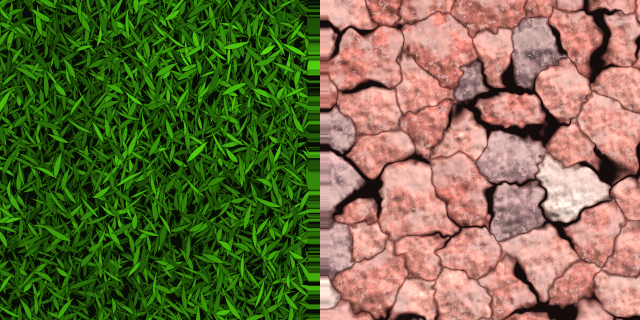
Reproduce this texture procedurally as a WebGL 2 fragment shader.

```glsl
#version 300 es
precision highp float;
// Two ground textures side by side: dense grass on the left, red gravel on the right.
// Grass stacks jittered grids of tapered blades; gravel is a weighted cell pattern
// with warped outlines, noise relief and dark gaps. Both smear toward the seam.

uniform vec2 u_resolution;
out vec4 outColor;

const float SEAM = 1.0;
const int GRASS_LAYERS = 9;

float hash(vec2 p) {
    return fract(sin(dot(p, vec2(127.1, 311.7))) * 43758.55);
}

vec2 hash2(vec2 p) {
    return vec2(hash(p), hash(p + 37.3));
}

float noise(vec2 p) {
    vec2 i = floor(p), f = fract(p);
    f = f * f * (3.0 - 2.0 * f);
    float low = mix(hash(i), hash(i + vec2(1, 0)), f.x);
    float high = mix(hash(i + vec2(0, 1)), hash(i + vec2(1, 1)), f.x);
    return mix(low, high, f.y);
}

float fbm(vec2 p) {
    float sum = 0.0, amp = 0.5;
    for (int i = 0; i < 4; i++) {
        sum += amp * noise(p);
        p = mat2(1.68, 1.26, -1.26, 1.68) * p + 11.7;
        amp *= 0.55;
    }
    return sum;
}

// Signed distance to a bent leaf centred at the origin
float bladeDistance(vec2 v, float angle, float halfLength, float width, float bend) {
    vec2 dir = vec2(cos(angle), sin(angle));
    float along = dot(v, dir);
    float t = along / halfLength;
    float across = dot(v, vec2(-dir.y, dir.x)) - bend * t * t;
    float taper = width * (1.0 - t * t) * (1.0 - 0.4 * t);
    return max(abs(across) - taper, abs(along) - halfLength);
}

vec3 grass(vec2 p, float pixel) {
    const vec3 soil = vec3(0.03, 0.05, 0.02);
    const vec3 deepGreen = vec3(0.11, 0.31, 0.025);
    const vec3 freshGreen = vec3(0.27, 0.68, 0.045);
    float clump = mix(0.85, 1.15, noise(p * 5.0 + 3.0));
    vec3 color = soil;
    for (int layer = 0; layer < GRASS_LAYERS; layer++) {
        float height = float(layer) / float(GRASS_LAYERS - 1);
        float scale = mix(25.0, 18.0, height);
        vec2 g = p * scale + float(layer) * vec2(5.37, 9.71);
        vec2 cell = floor(g);
        for (int k = 0; k < 9; k++) {
            vec2 id = cell + vec2(k % 3 - 1, k / 3 - 1);
            vec2 seed = id + float(layer) * 17.0;
            vec2 shape = hash2(seed + 5.1);
            vec2 tint = hash2(seed + 71.9);
            if (tint.x < 0.2) continue;
            float angle = 1.57 + (shape.x - 0.5) * 2.7;
            float d = bladeDistance(g - id - hash2(seed), angle,
                mix(0.45, 0.95, shape.y), mix(0.06, 0.15, tint.y), (tint.x - 0.6) * 0.3);
            float edge = 0.7 * pixel * scale;
            // Contact shadow, then the blade itself
            color *= mix(0.66, 1.0, smoothstep(0.0, 0.10, d));
            vec3 leaf = mix(deepGreen, freshGreen, fract(tint.x * 7.3));
            leaf *= mix(0.6, 1.12, height) * clump;
            color = mix(color, leaf, smoothstep(edge, -edge, d));
        }
    }
    return color;
}

vec3 stoneColor(float pick, float vary) {
    vec3 red = mix(vec3(0.80, 0.46, 0.41), vec3(0.92, 0.64, 0.58), vary);
    vec3 mauve = mix(vec3(0.56, 0.44, 0.44), vec3(0.74, 0.58, 0.58), vary);
    vec3 cream = vec3(0.95, 0.85, 0.80);
    return pick < 0.11 ? cream : (pick < 0.25 ? mauve : red);
}

vec3 gravel(vec2 p, float pixel) {
    const float scale = 6.4;
    const vec3 gap = vec3(0.08, 0.045, 0.045);
    const vec3 dust = vec3(0.93, 0.78, 0.75);
    vec2 q = p * scale;
    q += 0.30 * (vec2(noise(q * 2.3), noise(q * 2.3 + 19.0)) - 0.5);
    q += 0.12 * (vec2(noise(q * 8.0), noise(q * 8.0 + 43.0)) - 0.5);

    // Nearest and second nearest stone, each stretched and sized at random
    float nearest = 9.0, second = 9.0;
    vec2 stone = vec2(0), offset = vec2(0);
    for (int k = 0; k < 25; k++) {
        vec2 id = floor(q) + vec2(k % 5 - 2, k / 5 - 2);
        vec2 v = q - id - 0.1 - 0.8 * hash2(id);
        float turn = hash(id + 8.3) * 3.14;
        float stretch = dot(v, vec2(cos(turn), sin(turn)));
        float d = sqrt(dot(v, v) + 0.5 * stretch * stretch) - 0.32 * hash(id + 21.7);
        if (d < nearest) {
            second = nearest;
            nearest = d;
            stone = id;
            offset = v;
        } else second = min(second, d);
    }

    // Paler stones low by the seam, redder ones above it and in the middle
    vec2 home = (stone + 0.5) / scale;
    float pale = step(home.x, 1.1) * step(home.y, 0.62);
    float warm = max(step(home.x, 1.35) * step(0.64, home.y),
                     step(length(home - vec2(1.34, 0.46)), 0.2));
    float pick = hash(stone + 53.1) * mix(1.0, 0.3, pale) + 0.3 * warm * (1.0 - pale);
    vec3 color = stoneColor(pick, hash(stone + 91.4));

    // Sunlit relief, mottling and mineral flecks
    vec2 toLight = vec2(0.007, 0.012);
    float relief = fbm(p * 22.0) - fbm((p + toLight) * 22.0);
    float facing = dot(offset, vec2(0.35, 0.9));
    color *= 1.02 + 1.25 * relief + 0.2 * facing;
    color *= mix(0.72, 1.28, fbm(p * 50.0));
    float dusty = smoothstep(0.42, 0.72, fbm(p * 16.0 + 31.0) + 0.25 * facing + 0.4 * relief);
    color = mix(color, dust, 0.6 * dusty);
    color = mix(color, dust, 0.6 * smoothstep(0.56, 0.74, fbm(p * 75.0 + 5.0)));

    // Thin brown joints, opening into black hollows only in places
    float rim = min(second - nearest, 0.85 * (0.74 - nearest));
    float hollow = smoothstep(0.5, 0.85, noise(p * 8.0 + 7.0));
    float crevice = mix(-0.015, 0.13, hollow);
    float edge = 0.02 + pixel * scale;
    vec3 shade = mix(vec3(0.58, 0.48, 0.47), vec3(1.0), smoothstep(crevice, crevice + 0.15, rim));
    return mix(gap, color * shade, smoothstep(crevice - edge, crevice + edge, rim));
}

void main() {
    vec2 p = gl_FragCoord.xy / u_resolution.y;
    p.x *= 2.0 * u_resolution.y / u_resolution.x;
    float pixel = 1.0 / u_resolution.y;
    // Holding x constant near the seam draws the edge out into streaks
    vec3 color = p.x < SEAM
        ? grass(vec2(min(p.x, SEAM - 0.035), p.y), pixel)
        : gravel(vec2(max(p.x, SEAM + 0.025), p.y), pixel);
    outColor = vec4(clamp(color, 0.0, 1.0), 1.0);
}
```
